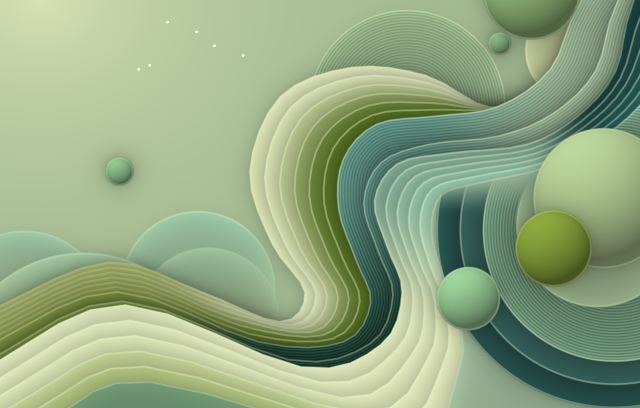
A Shadertoy shader for this background:

```glsl
const vec3 CREAM = vec3(.85, .88, .71), SAGE = vec3(.62, .72, .56), OLIVE = vec3(.33, .44, .13);
const vec3 MINT = vec3(.53, .7, .61), TEAL = vec3(.36, .55, .5), DEEP = vec3(.12, .29, .28);
const int COUNT = 15;

// Guide curves from the upper right to the lower left
const vec2 OUTER[COUNT] = vec2[](vec2(1.64,1.12), vec2(1.475,.939), vec2(1.373,.775),
  vec2(1.209,.736), vec2(1.045,.816), vec2(.861,.836), vec2(.686,.764), vec2(.611,.58),
  vec2(.666,.402), vec2(.746,.283), vec2(.686,.213), vec2(.492,.287), vec2(.266,.359),
  vec2(0,.252), vec2(-.246,.119));
const vec2 MIDDLE[COUNT] = vec2[](vec2(1.64,1.307), vec2(1.424,1), vec2(1.348,.832),
  vec2(1.219,.74), vec2(1.066,.717), vec2(.922,.697), vec2(.84,.611), vec2(.828,.488),
  vec2(.871,.361), vec2(.906,.258), vec2(.84,.164), vec2(.635,.164), vec2(.287,.287),
  vec2(0,.17), vec2(-.246,.016));
const vec2 INNER[COUNT] = vec2[](vec2(1.7,1.307), vec2(1.551,1), vec2(1.506,.826),
  vec2(1.414,.717), vec2(1.291,.648), vec2(1.107,.627), vec2(.973,.6), vec2(.916,.508),
  vec2(.947,.395), vec2(.984,.283), vec2(.932,.156), vec2(.738,.102), vec2(.307,.254),
  vec2(0,.119), vec2(-.266,-.066));
const vec2 LAST[COUNT] = vec2[](vec2(1.803,1.123), vec2(1.67,.898), vec2(1.568,.744),
  vec2(1.455,.652), vec2(1.332,.59), vec2(1.178,.555), vec2(1.08,.523), vec2(1.055,.436),
  vec2(1.08,.334), vec2(1.117,.238), vec2(1.123,.098), vec2(.984,-.086), vec2(.369,.066),
  vec2(.123,-.025), vec2(-.205,-.23));

vec2 spline(vec2 a, vec2 b, vec2 c, vec2 d, float t) {
  return b + .5*t*(c - a + t*(2.*a - 5.*b + 4.*c - d + t*(3.*(b - c) + d - a)));
}

// Signed distance to a blend of two guides, positive below
float curveDistance(vec2 p, vec2 from[COUNT], vec2 to[COUNT], float blend) {
  float nearest = 1e3, side = -1.;
  vec2 b = mix(from[0], to[0], blend), c = mix(from[1], to[1], blend), a = b, start = b;
  for (int i = 2; i <= COUNT; i++) {
    int next = min(i, COUNT - 1);
    vec2 d = mix(from[next], to[next], blend);
    for (int k = 1; k <= 4; k++) {
      vec2 end = spline(a, b, c, d, float(k)/4.), e = end - start, w = p - start;
      vec2 gap = w - e*clamp(dot(w, e)/dot(e, e), 0., 1.);
      nearest = min(nearest, dot(gap, gap));
      if ((start.x > p.x) != (end.x > p.x) && e.y*w.x/e.x > w.y) side = -side;
      start = end;
    }
    a = b; b = c; c = d;
  }
  return side*sqrt(nearest);
}

float disc(vec2 p, float x, float y, float radius) { return radius - length(p - vec2(x, y)); }

float grooves(float d) { return .045*sin(d*900.); }

// One sheet with a cast shadow, a soft fold and a bright rim
vec3 sheet(vec3 col, vec3 fill, float d, float shadow, float rim, float px) {
  col *= 1. - shadow*exp(min(d, 0.)/.02);
  fill *= .9 + .16*exp(-max(d, 0.)/.04);
  fill = mix(fill, vec3(.9, .94, .78), rim*(1. - smoothstep(.001, .002 + px, abs(d - .002))));
  return mix(col, fill, smoothstep(-px, px, d));
}

vec3 sphere(vec3 col, vec2 p, vec2 center, float radius, vec3 tint, float px) {
  vec2 q = (p - center)/radius;
  vec3 n = vec3(q, sqrt(max(0., 1. - dot(q, q))));
  float light = max(0., dot(n, normalize(vec3(-.3, .5, .8))));
  return sheet(col, tint*(.55 + .58*light), radius*(1. - length(q)), .15, .25, px);
}

void mainImage(out vec4 fragColor, in vec2 fragCoord) {
  float px = 1./iResolution.y;
  vec2 p = fragCoord*px;

  // Backdrop with a corner glow and sparks
  vec3 col = mix(SAGE, CREAM, exp(-2.2*length((p - vec2(.1, 1))*vec2(1, 1.2))));
  for (int i = 0; i < 6; i++) {
    vec2 spark = vec2(.34, .83) + vec2(.3, .14)*fract(float(i)*vec2(.618, .414));
    col += .4*smoothstep(-.002 - px, -.001, -length(p - spark));
  }

  // Grooved disc, pale stem and distant domes
  float d = disc(p, .998, .734, .242), haze = smoothstep(.22, .48, p.y);
  col = sheet(col, vec3(.58, .69, .53) + grooves(d), d, .03, .3, px);
  col = sheet(col, vec3(.75, .8, .6), disc(p, 1.414, .877, .127), .08, .4, px);
  vec3 dome = mix(SAGE, vec3(.6, .76, .63), haze);
  col = sheet(col, dome, disc(p, .485, .293, .19), .03, .3*haze, px);
  col = sheet(col, dome*.97, disc(p, .51, .218, .175), .01, .05, px);
  col = sheet(col, dome, disc(p, .06, .23, .205), .03, .2, px);
  col = sheet(col, dome*1.03, disc(p, .205, .057, .324), .05, .2, px);

  // Cream to olive sheets
  float left = 1. - smoothstep(.35, .7, p.x);
  for (int i = 0; i < 6; i++) {
    float t = float(i)/6.;
    vec3 fill = mix(CREAM, OLIVE, smoothstep(.05, .85, t));
    fill = mix(fill, mix(vec3(.7, .75, .46), vec3(.56, .63, .31), t), left);
    col = sheet(col, fill, curveDistance(p, OUTER, MIDDLE, t), .11, .45 - .25*left, px);
  }

  // Grooved teal sheets, darkening into the lower fold
  vec3 teal = mix(TEAL, vec3(.58, .68, .56), smoothstep(1., 1.4, p.x));
  teal = mix(vec3(.13, .27, .22), teal, smoothstep(.18, .55, p.y));
  teal = mix(teal, vec3(.48, .56, .25), left);
  for (int i = 0; i < 2; i++) {
    d = curveDistance(p, MIDDLE, INNER, .7*float(i));
    col = sheet(col, teal + grooves(d)*(1. - left), d, .2, .35, px);
  }

  // Front sheets, deep teal above and cream below
  float corner = smoothstep(1.28, 1.46, p.x)*smoothstep(.55, .7, p.y);
  for (int i = 0; i < 5; i++) {
    float t = float(i)/5., shade = smoothstep(.3, .8, t)*(1. - smoothstep(.7, 1., p.x));
    vec3 fill = mix(CREAM, vec3(.67, .74, .48), shade);
    fill = mix(fill, MINT*(.92 + .2*t), smoothstep(.18, .55, p.y));
    fill = mix(fill, DEEP*(.85 + .5*t), corner);
    col = sheet(col, fill, curveDistance(p, INNER, LAST, t), i == 0 ? .25 : .07, .4, px);
  }

  // Hollow behind the sheets, with nested rings
  vec3 rings = mix(vec3(.43, .58, .44), vec3(.62, .73, .6), smoothstep(.6, 1.1, p.x));
  for (int i = 0; i < 3; i++) {
    d = disc(p, 1.506, .436, .437 - .057*float(i));
    vec3 tint = mix(DEEP, TEAL, .15 + .25*float(i));
    if (i == 2) tint = vec3(.46, .62, .5) + 1.5*grooves(d);
    rings = sheet(rings, tint, d, .15, .4, px);
  }
  rings = sheet(rings, SAGE, disc(p, 1.465, .447, .2), .1, .25, px);
  float veil = smoothstep(.47, .57, p.y)*(1. - smoothstep(1.38, 1.5, p.x));
  rings = mix(rings, vec3(.55, .67, .56), veil);
  col = sheet(col, rings, curveDistance(p, INNER, LAST, 1.), .08, .3, px);

  // Floating spheres
  col = sphere(col, p, vec2(.293, .58), .035, vec3(.5, .68, .49), px);
  col = sphere(col, p, vec2(1.225, .893), .028, vec3(.48, .64, .46), px);
  col = sphere(col, p, vec2(1.303, 1.022), .119, vec3(.56, .7, .46), px);
  col = sphere(col, p, vec2(1.479, .514), .172, vec3(.69, .79, .57), px);
  col = sphere(col, p, vec2(1.357, .391), .094, vec3(.5, .6, .22), px);
  col = sphere(col, p, vec2(1.148, .268), .078, vec3(.56, .75, .55), px);
  fragColor = vec4(clamp(col, 0., 1.), 1);
}
```
